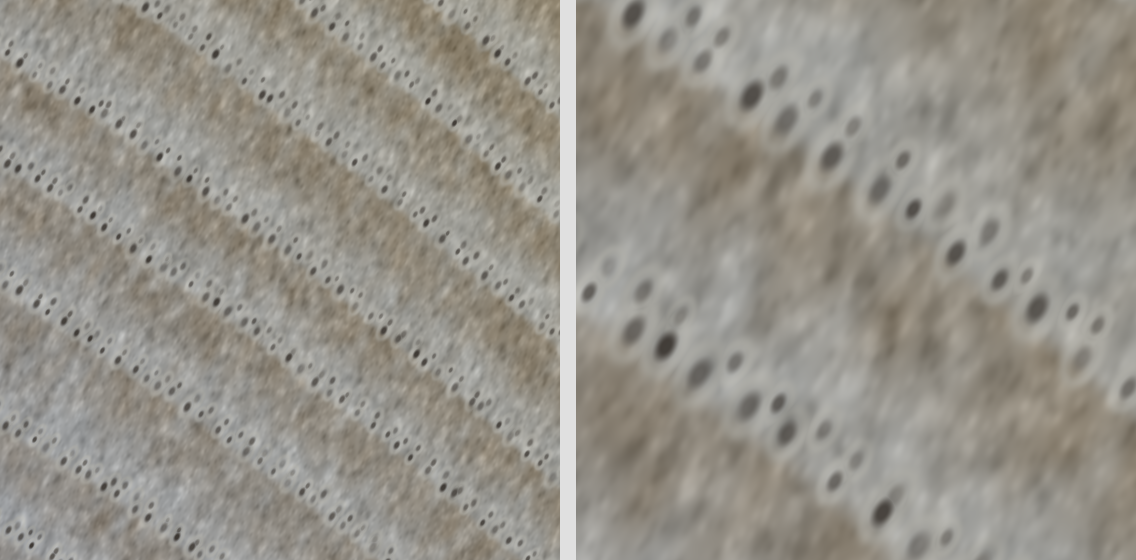
Left, the full canvas; right, a detail of the centre.
Reproduce this texture procedurally as a Shadertoy shader.

```glsl
const vec3 GREY = vec3(0.622, 0.625, 0.613);
const vec3 BROWN = vec3(0.550, 0.520, 0.468);
const vec3 THREAD = vec3(0.700, 0.695, 0.665);
const vec3 HOLE = vec3(0.235, 0.215, 0.195);
const vec3 WARM = vec3(0.012, 0.004, -0.022);  // tint towards the upper right

const float ROW_GAP = 0.22;       // vertical distance between rows
const float ROW_START = 0.07;     // height of row 0 at the left edge
const float ROW_SWAY = 0.018;     // unevenness of the row spacing
const float ROW_SLOPE = 0.62;
const float ROW_BEND = 0.15;
const float HOLE_PITCH = 0.025;
const vec2 HOLE_SIZE = vec2(0.0062, 0.0088);
const float STRAND_GAP = 0.021;   // offset between the two staggered strands
const float LEAN = 0.35;          // slant of fibres and holes
const vec2 FIBRE_FREQ = vec2(82.0, 50.0);
const float FIBRE_DEPTH = 0.085;
const float FUZZ_DEPTH = 0.045;
const float BLOTCH_DEPTH = 0.6;

vec2 hash2(vec2 p) {
    vec3 q = fract(vec3(p.xyx) * vec3(0.1031, 0.1030, 0.0973));
    q += dot(q, q.yzx + 33.33);
    return fract((q.xx + q.yz) * q.zy);
}

// Cellular noise: soft bumps of random sign at jittered points
float bumps(vec2 p) {
    vec2 cell = floor(p);
    float sum = 0.0;
    for (int j = -1; j <= 1; j++)
    for (int i = -1; i <= 1; i++) {
        vec2 id = cell + vec2(i, j);
        vec2 d = p - id - hash2(id);
        sum += (2.0 * hash2(id + 57.3).x - 1.0) * exp(-4.0 * dot(d, d));
    }
    return sum;
}

vec2 slant(vec2 p) {
    return vec2(p.x + LEAN * p.y, p.y);
}

// Height of a row, measured downwards from the top edge
float rowY(float x, float row) {
    float start = ROW_START + ROW_GAP * row + ROW_SWAY * cos(2.1 * row);
    float wobble = 0.003 * sin(21.0 * x + 2.4 * row);
    return start + ROW_SLOPE * x + ROW_BEND * x * x + wobble;
}

// Two staggered strands of holes: x is the hole, y the pale rim
vec2 holes(vec2 p, float row) {
    vec2 cover = vec2(0.0);
    for (int strand = 0; strand < 2; strand++) {
        float s = float(strand);
        float cell = floor(p.x / HOLE_PITCH - 0.5 * s);
        for (int n = -1; n <= 1; n++) {
            float id = cell + float(n);
            vec2 key = vec2(id + 11.0, row * 7.0 + s * 31.0 + 40.0);
            vec2 jitter = hash2(key) - 0.5;
            vec2 kind = hash2(key + 91.7);
            float x = (id + 0.5 + 0.5 * s + 0.5 * jitter.x) * HOLE_PITCH;
            vec2 centre = vec2(x, rowY(x, row) + 0.009 * jitter.y - s * STRAND_GAP);
            vec2 size = HOLE_SIZE * mix(0.7, 1.15, kind.x) * (1.0 - 0.15 * s);
            float r = length(slant(p - centre) / size);
            float depth = mix(0.3, 1.0, kind.y) * (1.0 - 0.35 * s);
            cover.x = max(cover.x, depth * (1.0 - smoothstep(0.35, 1.25, r)));
            cover.y = max(cover.y, exp(-3.0 * (r - 1.7) * (r - 1.7)));
        }
    }
    return cover;
}

void mainImage(out vec4 fragColor, in vec2 fragCoord) {
    vec2 p = fragCoord / iResolution.xy;
    p.y = 1.0 - p.y;

    // Row above this point, and the phase from it to the next row
    float row = floor((p.y - rowY(p.x, 0.0)) / ROW_GAP);
    row += step(rowY(p.x, row + 1.0), p.y) - step(p.y, rowY(p.x, row));
    float top = rowY(p.x, row);
    float phase = (p.y - top) / (rowY(p.x, row + 1.0) - top);

    // Fibre grain at three scales
    vec2 q = slant(p);
    float fibre = bumps(q * FIBRE_FREQ);
    float fuzz = bumps(q * FIBRE_FREQ * 2.1 + 19.0);
    float blotch = bumps(q * FIBRE_FREQ * 0.45 + 43.0);
    float drift = bumps(p * 6.0 + 8.0);

    // Brown shade below each row, fading to grey above the next
    float corner = p.x - p.y;
    float shade = smoothstep(0.0, 0.12, phase) * (1.0 - smoothstep(0.3, 0.85, phase));
    shade = shade * (0.82 + 0.2 * corner) + 0.08;
    shade += BLOTCH_DEPTH * blotch * (0.35 + 0.5 * shade) + 0.12 * drift;
    vec3 color = mix(GREY, BROWN, clamp(shade, 0.0, 1.2));
    color += WARM * corner;
    color += FIBRE_DEPTH * fibre + FUZZ_DEPTH * fuzz;

    // Stitched holes with pale thread around them
    vec2 stitch = holes(p, phase < 0.5 ? row : row + 1.0);
    color = mix(color, THREAD + 0.05 * fibre, 0.5 * stitch.y);
    color = mix(color, HOLE, stitch.x);

    fragColor = vec4(clamp(color, 0.0, 1.0), 1.0);
}
```
